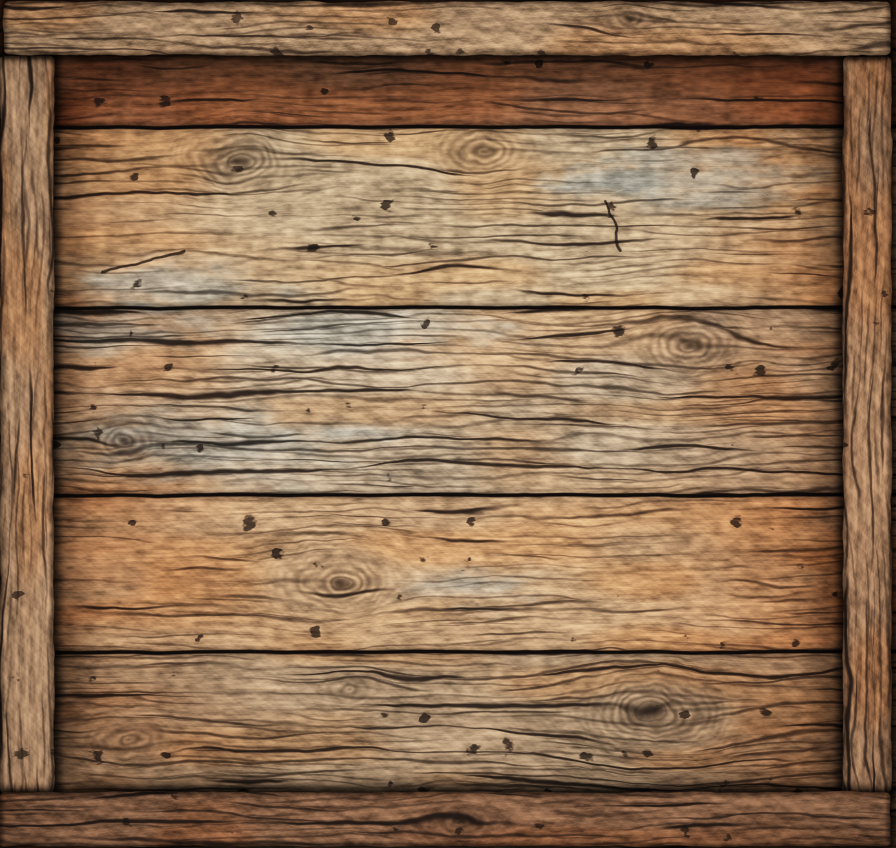
A WebGL 2 fragment shader for this texture:

```glsl
#version 300 es
precision highp float;
// Weathered panel: five planks inside a four-piece wooden frame.
// Grain is stretched noise spread around knots; cracks follow warped strips;
// stains, pits, seams and shadows are layered on top.
uniform vec2 u_resolution;
out vec4 fragColor;

const vec3 DARK = vec3(0.09, 0.068, 0.06);
const vec3 BLEACHED = vec3(0.98, 0.99, 0.91);
const vec3 RUST = vec3(0.88, 0.60, 0.43);
const float SEAMS[4] = float[4](0.85, 0.637, 0.416, 0.231);
const float WEAR[5] = float[5](0.5, 0.62, 1.0, 0.5, 0.95);
const vec3 PLANKS[5] = vec3[5](vec3(0.58, 0.36, 0.24), vec3(0.86, 0.7, 0.52),
  vec3(0.82, 0.68, 0.53), vec3(0.86, 0.64, 0.45), vec3(0.74, 0.58, 0.43));

// Knots: centre, radius
const vec3 KNOTS[10] = vec3[10](vec3(0.264, 0.81, 0.034), vec3(0.54, 0.821, 0.03),
  vec3(0.768, 0.59, 0.034), vec3(0.137, 0.481, 0.025), vec3(0.729, 0.162, 0.046),
  vec3(0.39, 0.187, 0.017), vec3(0.378, 0.313, 0.036), vec3(0.143, 0.128, 0.022),
  vec3(0.515, 0.031, 0.024), vec3(0.703, 0.977, 0.015));

// Stains: centre, radii
const vec4 STAINS[7] = vec4[7](vec4(0.2, 0.668, 0.12, 0.03), vec4(0.13, 0.612, 0.12, 0.025),
  vec4(0.25, 0.475, 0.18, 0.045), vec4(0.68, 0.787, 0.06, 0.022), vec4(0.53, 0.31, 0.07, 0.025),
  vec4(0.78, 0.79, 0.14, 0.04), vec4(0.4, 0.61, 0.16, 0.03));

float hash(vec2 p) { return fract(sin(dot(p, vec2(127.1, 311.7))) * 43758.5); }

float noise(vec2 p) {
  vec2 i = floor(p), f = fract(p);
  f = f * f * (3.0 - 2.0 * f);
  return mix(mix(hash(i), hash(i + vec2(1, 0)), f.x),
             mix(hash(i + vec2(0, 1)), hash(i + vec2(1, 1)), f.x), f.y);
}

// Layered noise centred on zero
float fbm(vec2 p) {
  return noise(p) * 0.54 + noise(p * 2.03 + 7.3) * 0.29 + noise(p * 4.1 + 19.1) * 0.17 - 0.5;
}

float boxDistance(vec2 p, vec4 box, float radius) {
  vec2 d = abs(p - 0.5 * (box.xy + box.zw)) - 0.5 * (box.zw - box.xy) + radius;
  return length(max(d, 0.0)) + min(max(d.x, d.y), 0.0) - radius;
}

float segment(vec2 p, vec2 a, vec2 b) {
  vec2 d = b - a;
  return length(p - a - d * clamp(dot(p - a, d) / dot(d, d), 0.0, 1.0));
}

// Broken dark lines along the grain
float cracks(vec2 g, float count, float wear) {
  float bend = 0.04 * fbm(g * vec2(4, 12)) + 0.007 * fbm(g * vec2(22, 50));
  float phase = (g.y + bend) * count;
  float id = floor(phase), gap = abs(fract(phase) - 0.5);
  float reach = noise(vec2(g.x * 10.0 + id * 5.3, id * 1.7));
  float width = wear * 0.11 * smoothstep(0.4, 1.0, reach);
  float line = 1.0 - smoothstep(width * 0.3, width + 0.002 * count, gap);
  return line * smoothstep(0.7 - 0.4 * wear, 1.0 - 0.4 * wear, reach);
}

// Wood surface; g is (along, across) the grain
vec3 timber(vec2 g, float seed, vec3 tint, float wear) {
  g += seed * vec2(3.1, 1.7);
  float tone = 0.7 * fbm(g * vec2(20, 170)) + 0.35 * fbm(g * vec2(5, 13)) + 0.7 * fbm(g * vec2(90, 200));
  vec3 c = tint * (1.0 + tone);
  c *= mix(vec3(1), vec3(1.02, 0.92, 0.83), smoothstep(0.4, 0.8, noise(g * vec2(8, 26))));
  float split = max(cracks(g, 32.0, wear), 0.75 * cracks(g + 5.0, 64.0, wear));
  split = max(split, 0.5 * cracks(g + 9.0, 120.0, wear));
  return mix(c, DARK, split * 0.9);
}

// Small ragged holes in jittered cells
float pits(vec2 p) {
  vec2 cell = p * vec2(24, 22), id = floor(cell);
  vec2 centre = 0.3 + 0.4 * vec2(hash(id + 3.0), hash(id + 8.0));
  float d = length(fract(cell) - centre) + 0.5 * fbm(p * vec2(80, 120));
  float size = 0.11 * hash(id + 5.0);
  return step(0.8, hash(id)) * (1.0 - smoothstep(size - 0.04, size + 0.06, d));
}

// Frame piece with a soft shadow around it
vec3 framePiece(vec3 under, vec2 p, vec2 g, vec4 box, vec3 tint, float seed) {
  float d = boxDistance(p, box, 0.006) + 0.004 * fbm(p * 35.0 + seed);
  vec3 c = timber(g, seed, tint, 0.8) * (0.5 + 0.5 * smoothstep(0.0, 0.008, -d));
  c = mix(c, DARK, pits(p + seed) * 0.7);
  under *= mix(0.2, 1.0, smoothstep(-0.002, 0.014, d));
  return mix(under, c, 1.0 - smoothstep(-0.001, 0.001, d));
}

void main() {
  vec2 p = gl_FragCoord.xy / u_resolution, g = p;

  // Spread the grain around ringed knots
  float core = 0.0, ragged = 0.016 * fbm(p * 28.0);
  for (int i = 0; i < 10; i++) {
    vec2 d = (p - KNOTS[i].xy) * vec2(0.65, 1);
    float r = length(d) + ragged, size = KNOTS[i].z;
    float pull = exp(-0.6 * r * r / (size * size));
    g.y -= 0.6 * d.y * pull;
    core = max(core, pull * pull * (0.25 + 0.25 * sin(r * 900.0)));
    core = max(core, 0.75 - 0.75 * smoothstep(0.0, 0.35, r / size));
  }

  // Plank index and nearest seam
  int plank = 0;
  float seam = 1.0, wobble = 0.003 * fbm(vec2(p.x * 22.0, 4));
  for (int i = 0; i < 4; i++) {
    float d = p.y - SEAMS[i] + wobble;
    if (d < 0.0) plank = i + 1;
    seam = min(seam, abs(d));
  }
  vec3 color = timber(g, float(plank) + 1.0, PLANKS[plank], WEAR[plank]);

  // Rusty ends, bleached patches, damage
  float side = smoothstep(0.15, 0.46, abs(p.x - 0.5)) * (0.6 + fbm(p * vec2(7, 24)));
  color *= mix(vec3(1), RUST, side * 0.8);
  float blot = 1.6 * fbm(p * vec2(18, 55));
  for (int i = 0; i < 7; i++) {
    float d = length((p - STAINS[i].xy) / STAINS[i].zw) + blot;
    float light = dot(color, vec3(0.45, 0.4, 0.15));
    color = mix(color, BLEACHED * light, 0.6 - 0.6 * smoothstep(0.2, 1.3, d));
  }
  color = mix(color, DARK, max(core, pits(p) * 0.8));
  vec2 jag = p + 0.008 * fbm(p * 45.0);
  float scratch = min(segment(jag, vec2(0.676, 0.763), vec2(0.693, 0.705)),
                      segment(jag, vec2(0.115, 0.68), vec2(0.205, 0.703)));
  color = mix(color, DARK, 0.85 - 0.85 * smoothstep(0.0005, 0.0025, scratch));
  color *= 0.75 + 0.25 * smoothstep(0.002, 0.01, seam);
  color = mix(color, DARK * 0.5, 1.0 - smoothstep(0.001, 0.0035, seam));

  // Recess shading, stiles, rails
  float inset = min(min(p.x - 0.06, 0.94 - p.x), min(0.75 - p.y * 0.8, p.y * 1.6 - 0.1));
  color *= 0.5 + 0.5 * smoothstep(0.0, 0.06, inset);
  color = framePiece(color, p, p.yx, vec4(0, 0.064, 0.06, 0.934), vec3(0.78, 0.57, 0.41), 11.0);
  color = framePiece(color, p, p.yx, vec4(0.941, 0.064, 0.995, 0.934), vec3(0.77, 0.54, 0.38), 13.0);
  color = framePiece(color, p, g, vec4(0.004, 0.935, 0.994, 0.998), vec3(0.85, 0.64, 0.46), 17.0);
  color = framePiece(color, p, g, vec4(0, 0.002, 0.994, 0.066), vec3(0.6, 0.4, 0.28), 19.0);
  color = mix(color, DARK, core * step(0.434, abs(p.y - 0.5)) * 0.8);

  // Corner falloff, soft highlights
  vec2 v = p - 0.5;
  color = min(color * (1.08 - 0.75 * dot(v, v)), 1.3);
  fragColor = vec4(color * (1.25 - 0.42 * color), 1);
}
```
